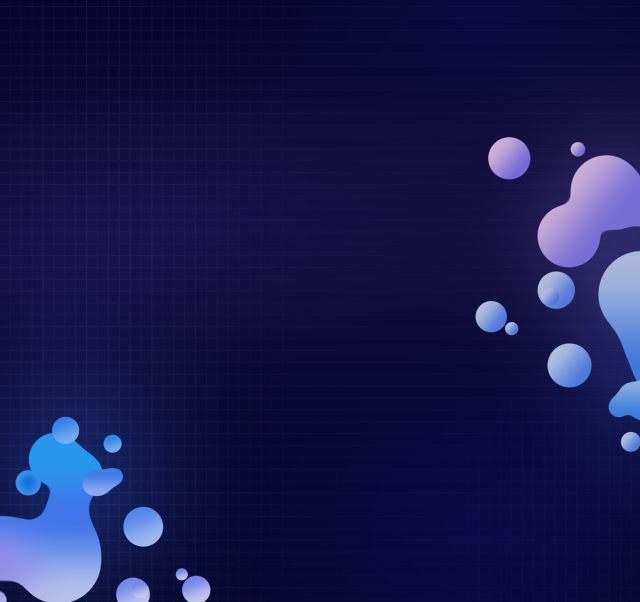
Give the GLSL for this background, as a Shadertoy shader.

```glsl
// Draws glossy lilac and blue liquid blobs over a dark navy backdrop with a faint grid.

const vec2 LIGHT_DIR = vec2(0.77, -0.63);

// Discs as centre x, centre y, radius, in units of canvas height
const vec3 RIGHT_BALLS[8] = vec3[8](
    vec3(0.846, 0.737, 0.035), vec3(0.960, 0.752, 0.012), vec3(0.924, 0.518, 0.031),
    vec3(0.914, 0.507, 0.015), vec3(0.816, 0.474, 0.026), vec3(0.850, 0.454, 0.011),
    vec3(0.946, 0.393, 0.0365), vec3(1.048, 0.266, 0.0165));
const vec3 LEFT_BALLS[7] = vec3[7](
    vec3(0.109, 0.285, 0.0225), vec3(0.187, 0.263, 0.015), vec3(0.238, 0.125, 0.033),
    vec3(0.221, 0.0125, 0.028), vec3(0.233, 0.020, 0.014), vec3(0.302, 0.046, 0.010),
    vec3(0.326, 0.020, 0.0235));
const vec3 LILAC[4] = vec3[4](vec3(1.007, 0.683, 0.059), vec3(0.945, 0.608, 0.052),
    vec3(1.030, 0.665, 0.042), vec3(1.087, 0.654, 0.035));
const vec3 DROP[4] = vec3[4](vec3(1.066, 0.511, 0.072), vec3(1.078, 0.435, 0.042),
    vec3(1.087, 0.400, 0.032), vec3(1.085, 0.370, 0.020));
const vec3 DRIP[4] = vec3[4](vec3(1.028, 0.324, 0.017), vec3(1.050, 0.343, 0.022),
    vec3(1.069, 0.321, 0.020), vec3(1.080, 0.350, 0.022));
const vec3 UPPER[4] = vec3[4](vec3(0.092, 0.237, 0.044), vec3(0.132, 0.210, 0.039),
    vec3(0.112, 0.155, 0.035), vec3(0.112, 0.105, 0.042));
const vec3 LOWER[4] = vec3[4](vec3(0.097, 0.068, 0.071), vec3(0.030, 0.090, 0.046),
    vec3(-0.010, 0.090, 0.051), vec3(-0.003, 0.002, 0.014));
const vec3 ARM[4] = vec3[4](vec3(0.157, 0.197, 0.020), vec3(0.168, 0.199, 0.019),
    vec3(0.182, 0.206, 0.013), vec3(0.192, 0.209, 0.012));

float hash(float n) {
    n = fract(n * 0.1031);
    n *= n + 33.33;
    return fract(n * (n + n));
}

float disc(vec2 p, vec3 c) { return length(p - c.xy) - c.z; }

float smoothMin(float a, float b, float k) {
    float h = max(k - abs(a - b), 0.0) / k;
    return min(a, b) - h * h * k * 0.25;
}

float blob(vec2 p, vec3 parts[4], float k) {
    float d = disc(p, parts[0]);
    for (int i = 1; i < 4; i++) d = smoothMin(d, disc(p, parts[i]), k);
    return d;
}

float glow(vec2 p, vec2 centre, vec2 size) {
    vec2 q = (p - centre) / size;
    return exp(-dot(q, q));
}

vec3 paint(vec3 base, vec3 colour, float d, float aa) {
    return mix(base, colour, 1.0 - smoothstep(-aa, aa, d));
}

// Evenly spaced thin lines, each with its own strength
float gridLines(float x, float offset, float period, float aa) {
    float cell = (x - offset) / period + 0.5;
    float d = abs(fract(cell) - 0.5) * period;
    return (1.0 - smoothstep(0.0, 0.0008 + aa, d)) * (0.5 + 0.5 * hash(floor(cell) + 90.0));
}

vec3 backdrop(vec2 p, float aa) {
    vec3 col = vec3(0.027, 0.020, 0.170);
    col += vec3(0.060, 0.042, 0.105) * glow(p, vec2(0.40, 0.64), vec2(0.62, 0.20));
    col += vec3(0.025, 0.020, 0.050) * glow(p, vec2(0.08, 0.52), vec2(0.25, 0.20));
    col += vec3(0.012, 0.018, 0.110) * glow(p, vec2(0.80, 0.12), vec2(0.30, 0.25));
    col += vec3(0.010, 0.015, 0.075) * glow(p, vec2(0.80, 0.97), vec2(0.24, 0.14));
    col += vec3(0.130, 0.115, 0.180) * glow(p, vec2(1.04, 0.61), vec2(0.17, 0.20));
    col += vec3(0.030, 0.070, 0.120) * glow(p, vec2(1.06, 0.38), vec2(0.12, 0.17));
    col += vec3(0.050, 0.120, 0.210) * glow(p, vec2(0.12, 0.20), vec2(0.17, 0.19));
    // Grid is strongest at the left and returns faintly at the lower right
    float left = 1.0 - smoothstep(0.20, 0.62, p.x);
    float corner = smoothstep(0.65, 0.95, p.x) * (1.0 - smoothstep(0.20, 0.45, p.y));
    float columns = gridLines(p.x, 0.361, 0.0181, aa) * max(left, 0.6 * corner);
    float rows = gridLines(p.y, 0.339, 0.0197, aa) * (0.45 + 0.55 * left);
    return col + vec3(0.036, 0.038, 0.050) * max(columns, rows);
}

vec3 rightBlobs(vec3 col, vec2 p, float aa) {
    float side = dot(p - LILAC[1].xy, LIGHT_DIR);
    vec3 lilac = mix(vec3(0.80, 0.69, 0.84), vec3(0.47, 0.43, 0.83), smoothstep(-0.065, 0.045, side));
    col = paint(col, lilac, blob(p, LILAC, 0.025), aa);
    vec3 drop = mix(vec3(0.24, 0.46, 0.87), vec3(0.66, 0.72, 0.85), smoothstep(0.37, 0.57, p.y));
    col = paint(col, drop, blob(p, DROP, 0.035), aa);
    vec3 drip = mix(vec3(0.25, 0.49, 0.86), vec3(0.53, 0.69, 0.87), smoothstep(0.31, 0.37, p.y));
    return paint(col, drip, blob(p, DRIP, 0.018), aa);
}

vec3 leftBlobs(vec3 col, vec2 p, float aa) {
    vec3 body = mix(vec3(0.70, 0.75, 0.92), vec3(0.25, 0.46, 0.91), smoothstep(0.01, 0.14, p.y));
    body = mix(body, vec3(0.16, 0.59, 0.93), smoothstep(0.15, 0.23, p.y));
    body = mix(body, vec3(0.57, 0.54, 0.91), 0.85 * glow(p, vec2(0.0, 0.06), vec2(0.06, 0.06)));
    vec3 bud = vec3(0.047, 0.198, 0.021);
    vec3 budColour = mix(vec3(0.08, 0.43, 0.85), vec3(0.24, 0.59, 0.93), smoothstep(0.0, 0.025, disc(p, bud) + bud.z));
    col = paint(col, budColour, disc(p, bud), aa);
    col = paint(col, body, smoothMin(blob(p, UPPER, 0.025), blob(p, LOWER, 0.03), 0.03), aa);
    vec3 arm = mix(vec3(0.55, 0.66, 0.95), vec3(0.25, 0.49, 0.91), smoothstep(0.180, 0.215, p.y));
    return paint(col, arm, blob(p, ARM, 0.012), aa);
}

// Ball shaded from its start colour to its end colour along a direction
vec3 ball(vec3 col, vec2 p, vec3 c, vec2 dir, vec3 start, vec3 end, float aa) {
    float t = smoothstep(-0.9, 0.9, dot(p - c.xy, dir) / c.z);
    return paint(col, mix(start, end, t), disc(p, c), aa);
}

void mainImage(out vec4 fragColor, in vec2 fragCoord) {
    vec2 p = fragCoord / iResolution.y;
    float aa = 0.75 / iResolution.y;
    vec3 col = leftBlobs(rightBlobs(backdrop(p, aa), p, aa), p, aa);
    for (int i = 0; i < 8; i++) {
        float warm = smoothstep(0.45, 0.68, RIGHT_BALLS[i].y);
        vec3 pale = mix(vec3(0.68, 0.74, 0.87), vec3(0.79, 0.69, 0.85), warm);
        vec3 deep = mix(vec3(0.30, 0.48, 0.86), vec3(0.46, 0.41, 0.83), warm);
        col = ball(col, p, RIGHT_BALLS[i], LIGHT_DIR, pale, deep, aa);
    }
    for (int i = 0; i < 7; i++) {
        float low = 1.0 - smoothstep(0.0, 0.25, LEFT_BALLS[i].y);
        vec3 top = mix(vec3(0.20, 0.51, 0.92), vec3(0.45, 0.53, 0.91), low);
        vec3 bottom = mix(vec3(0.46, 0.67, 0.94), vec3(0.78, 0.78, 0.92), low);
        col = ball(col, p, LEFT_BALLS[i], vec2(0.35, -0.94), top, bottom, aa);
    }
    fragColor = vec4(col, 1.0);
}
```
